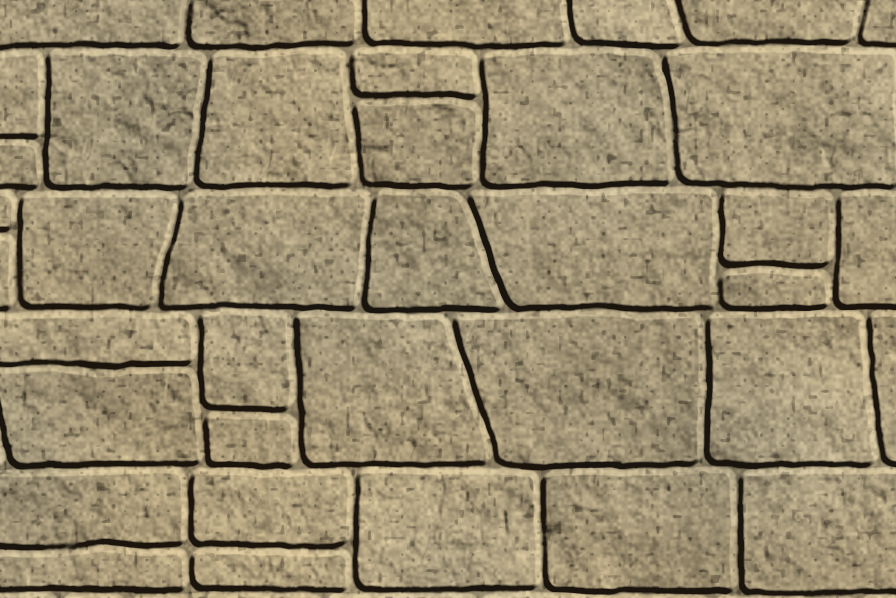
A Shadertoy shader for this texture:

```glsl
const vec3 SHADOW = vec3(0.10, 0.08, 0.05);
const vec3 SANDSTONE = vec3(0.75, 0.69, 0.55);
const vec2 LIGHT_DIR = vec2(0.64, 0.77);
const float COURSE_HEIGHT = 0.235;
const float STONE_WIDTH = 0.29;

float hash(vec2 p) {
    vec3 q = fract(vec3(p.xyx) * 0.1031);
    q += dot(q, q.yzx + 33.33);
    return fract((q.x + q.y) * q.z);
}

float noise(vec2 p) {
    vec2 i = floor(p), f = fract(p);
    f = f * f * (3.0 - 2.0 * f);
    return mix(mix(hash(i), hash(i + vec2(1, 0)), f.x),
               mix(hash(i + vec2(0, 1)), hash(i + vec2(1, 1)), f.x), f.y);
}

float fbm(vec2 p, float gain) {
    float sum = 0.0, amp = 0.5;
    for (int i = 0; i < 5; i++) {
        sum += amp * noise(p);
        p = mat2(1.6, 1.2, -1.2, 1.6) * p + 17.3;
        amp *= gain;
    }
    return sum;
}

// Course boundary, in units of the course height
float courseEdge(float row) {
    return row + 0.22 * (hash(vec2(row, 91.0)) - 0.5);
}

// Upright joint, in units of the stone width; a few lean strongly
float uprightEdge(float column, float row, float height) {
    float jitter = 0.6 * (hash(vec2(column, row) + 40.0) - 0.5);
    float lean = 2.0 * hash(vec2(column, row) + 70.0) - 1.0;
    return column + jitter + 0.28 * lean * lean * lean * (height - 0.5);
}

// x: rounded distance to the nearest joint, y: random value of the stone
vec2 stone(vec2 p) {
    p += 0.010 * (vec2(noise(p * 11.0), noise(p * 11.0 + 50.0)) - 0.5);
    p += 0.004 * (vec2(noise(p * 45.0), noise(p * 45.0 + 80.0)) - 0.5);
    vec2 g = p / vec2(STONE_WIDTH, COURSE_HEIGHT) + vec2(20.0, 10.0);

    float row = floor(g.y);
    if (g.y < courseEdge(row)) row -= 1.0;
    else if (g.y >= courseEdge(row + 1.0)) row += 1.0;
    float low = courseEdge(row), high = courseEdge(row + 1.0);
    float height = (g.y - low) / (high - low);

    float column = floor(g.x);
    if (g.x < uprightEdge(column, row, height)) column -= 1.0;
    else if (g.x >= uprightEdge(column + 1.0, row, height)) column += 1.0;
    float left = uprightEdge(column, row, height);
    float right = uprightEdge(column + 1.0, row, height);

    // Some stones are replaced by two flat ones
    vec2 id = vec2(column, row);
    if (hash(id + 5.0) < 0.27) {
        float cut = mix(low, high, hash(id + 9.0) < 0.5 ? 0.36 : 0.64);
        if (g.y < cut) high = cut;
        else { low = cut; id += 0.37; }
    }
    vec2 gap = vec2(min(g.x - left, right - g.x) * STONE_WIDTH,
                    min(g.y - low, high - g.y) * COURSE_HEIGHT);
    float radius = 0.022;
    return vec2(radius - length(max(radius - gap, 0.0)), hash(id + 3.0));
}

// Chiselled hollows, gathered in patches
float pits(vec2 p) {
    vec2 bend = 0.03 * vec2(noise(p * 30.0), noise(p * 30.0 + 9.0));
    float patches = smoothstep(0.3, 0.7, noise(p * 7.0 + 31.0));
    float large = smoothstep(0.62, 0.80, noise((p + bend) * vec2(27.0, 21.0)));
    float small = smoothstep(0.62, 0.82, noise((p + bend) * vec2(62.0, 50.0) + 60.0));
    return patches * (large + 0.55 * small);
}

float relief(vec2 p) {
    float face = smoothstep(0.001, 0.011, stone(p).x);
    float depth = mix(0.2, 0.42, noise(p * 6.0 + 12.0));
    return depth * face + face * (fbm(p * 10.0, 0.56) - 0.13 * pits(p));
}

void mainImage(out vec4 fragColor, in vec2 fragCoord) {
    vec2 p = fragCoord / iResolution.y;
    vec2 block = stone(p);

    // Slopes turned from the light darken more than lit ones brighten
    float slope = relief(p + LIGHT_DIR * 0.007) - relief(p);
    float shade = slope > 0.0 ? -2.3 * slope : -1.0 * max(slope, -0.2);

    // Stains, stone tone and sandy grain
    float tone = 0.87 + shade;
    tone += 0.10 * (block.y - 0.5) + 0.22 * (fbm(p * 5.0 + 7.0, 0.5) - 0.5);
    tone += 0.24 * (noise(p * 170.0) - 0.5) + 0.12 * (noise(p * 85.0 + 4.0) - 0.5);
    tone -= 0.28 * smoothstep(0.74, 0.95, noise(p * 110.0 + 22.0));
    tone -= 0.20 * (1.0 - smoothstep(0.0, 0.009, block.x));

    vec3 color = mix(SHADOW, SANDSTONE, clamp(tone, 0.0, 1.18));
    color *= 1.0 + vec3(0.03, 0.0, -0.05) * (noise(p * 4.0 + 15.0) - 0.5);
    fragColor = vec4(color, 1.0);
}
```
